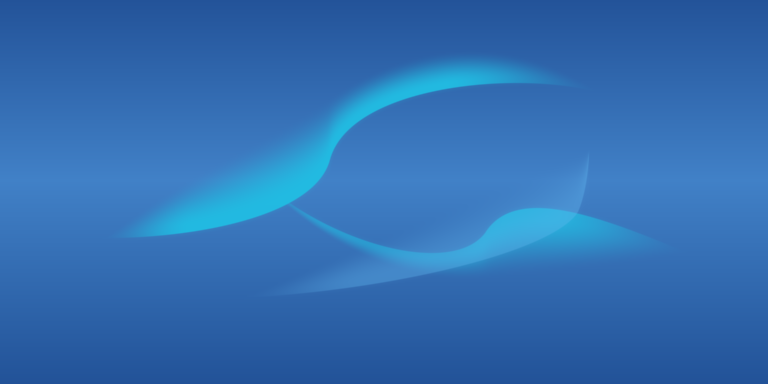
A WebGL 2 fragment shader for this background:

```glsl
#version 300 es
// Blue banded backdrop with two glowing cyan waves and a pale translucent fin.
precision highp float;

uniform vec2 u_resolution;
out vec4 fragColor;

// Colours
const vec3 TOP_BLUE = vec3(0.137, 0.325, 0.600);
const vec3 MID_BLUE = vec3(0.255, 0.505, 0.780);
const vec3 LOW_BLUE = vec3(0.133, 0.322, 0.595);
const vec3 CYAN = vec3(0.130, 0.735, 0.885);
const vec3 PALE = vec3(0.380, 0.720, 0.940);

// Strengths and sizes, in canvas heights
const float BAND_HEIGHT = 0.53;
const float UPPER_ALPHA = 0.97;
const float LOWER_ALPHA = 0.85;
const float FIN_ALPHA = 0.38;
const float RIM_ALPHA = 0.10;
const float RIM_WIDTH = 0.012;
const float GLOW_CORE = 0.12;
const int SOLVE_STEPS = 18;

// Each curve is two joined cubic Beziers, rising in x
const vec2 UPPER_EDGE[7] = vec2[7](
    vec2(0.273, 0.380), vec2(0.521, 0.380), vec2(0.820, 0.440), vec2(0.859, 0.583),
    vec2(0.911, 0.779), vec2(1.354, 0.818), vec2(1.563, 0.758));
const vec2 UPPER_GLOW[7] = vec2[7](
    vec2(0.273, 0.380), vec2(0.469, 0.544), vec2(0.651, 0.609), vec2(0.859, 0.747),
    vec2(1.094, 0.909), vec2(1.354, 0.909), vec2(1.563, 0.758));
const vec2 LOWER_EDGE[7] = vec2[7](
    vec2(0.664, 0.544), vec2(0.846, 0.370), vec2(1.172, 0.276), vec2(1.263, 0.393),
    vec2(1.341, 0.518), vec2(1.549, 0.443), vec2(1.797, 0.339));
const vec2 LOWER_GLOW[7] = vec2[7](
    vec2(0.664, 0.544), vec2(0.833, 0.362), vec2(1.042, 0.258), vec2(1.263, 0.271),
    vec2(1.458, 0.284), vec2(1.667, 0.313), vec2(1.797, 0.339));
const vec2 FIN_EDGE[7] = vec2[7](
    vec2(0.625, 0.224), vec2(1.042, 0.245), vec2(1.445, 0.349), vec2(1.505, 0.448),
    vec2(1.521, 0.484), vec2(1.531, 0.536), vec2(1.534, 0.596));
const float FIN_TOP = 0.612;

vec2 bezier(vec2 a, vec2 b, vec2 c, vec2 d, float t) {
    float s = 1.0 - t;
    return s * s * s * a + 3.0 * s * s * t * b + 3.0 * s * t * t * c + t * t * t * d;
}

// Height and slope of a curve above x, found by bisection
vec2 curveAt(vec2 k[7], float x) {
    bool first = x < k[3].x;
    vec2 a = first ? k[0] : k[3];
    vec2 b = first ? k[1] : k[4];
    vec2 c = first ? k[2] : k[5];
    vec2 d = first ? k[3] : k[6];
    float lo = 0.0, hi = 1.0;
    for (int i = 0; i < SOLVE_STEPS; i++) {
        float mid = 0.5 * (lo + hi);
        if (bezier(a, b, c, d, mid).x < x) lo = mid; else hi = mid;
    }
    float t = 0.5 * (lo + hi), s = 1.0 - t;
    vec2 tangent = s * s * (b - a) + 2.0 * s * t * (c - b) + t * t * (d - c);
    return vec2(bezier(a, b, c, d, t).y, tangent.y / max(tangent.x, 1e-4));
}

// Crisp at the edge, fading out towards the glow limit
float sheet(float y, vec2 edge, float limit) {
    float side = sign(limit - edge.x);
    float rise = (y - edge.x) * side;
    float dist = rise / sqrt(1.0 + edge.y * edge.y);
    float pixel = 1.0 / u_resolution.y;
    float fill = smoothstep(-pixel, pixel, dist);
    float fade = 1.0 - smoothstep(GLOW_CORE, 1.0, rise / max(abs(limit - edge.x), 1e-3));
    float rim = RIM_ALPHA * smoothstep(-RIM_WIDTH, 0.0, dist);
    return mix(rim, fade, fill);
}

// Fade in over a.x..a.y and out over a.z..a.w
float span(vec4 a, float x) {
    return smoothstep(a.x, a.y, x) * (1.0 - smoothstep(a.z, a.w, x));
}

void main() {
    vec2 p = gl_FragCoord.xy / u_resolution * vec2(2.0, 1.0);

    // Backdrop
    vec3 color = p.y < BAND_HEIGHT
        ? mix(LOW_BLUE, MID_BLUE, p.y / BAND_HEIGHT)
        : mix(MID_BLUE, TOP_BLUE, (p.y - BAND_HEIGHT) / (1.0 - BAND_HEIGHT));

    // Upper wave, glowing upwards
    float upper = sheet(p.y, curveAt(UPPER_EDGE, p.x), curveAt(UPPER_GLOW, p.x).x);
    upper *= span(vec4(0.26, 0.50, 1.15, 1.57), p.x);
    color = mix(color, CYAN, UPPER_ALPHA * upper);

    // Lower wave, glowing downwards, brightest at its crest
    float lower = sheet(p.y, curveAt(LOWER_EDGE, p.x), curveAt(LOWER_GLOW, p.x).x);
    lower *= span(vec4(0.66, 0.85, 1.42, 1.80), p.x);
    lower *= mix(0.65, 1.0, smoothstep(1.15, 1.32, p.x));
    color = mix(color, CYAN, LOWER_ALPHA * lower);

    // Pale fin over both waves
    vec2 finStart = FIN_EDGE[0], finEnd = FIN_EDGE[6];
    float along = (p.x - finStart.x) / (finEnd.x - finStart.x);
    float fin = sheet(p.y, curveAt(FIN_EDGE, p.x), mix(finStart.y, FIN_TOP, along));
    float pixel = 1.0 / u_resolution.y;
    fin *= smoothstep(0.62, 0.95, p.x) * (1.0 - smoothstep(-pixel, pixel, p.x - finEnd.x));
    color = mix(color, PALE, FIN_ALPHA * fin);

    fragColor = vec4(color, 1.0);
}
```
